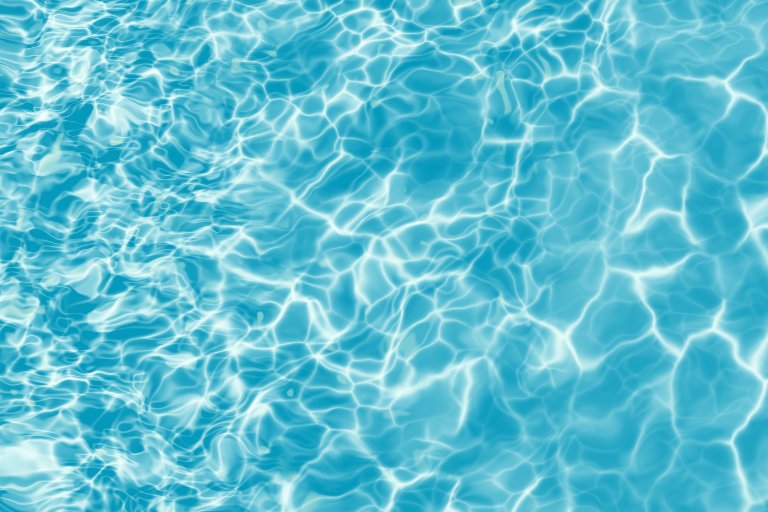
Write a WebGL 1 fragment shader that draws this texture.

```glsl
precision highp float;
// Sunlit pool water: bright caustic nets over turquoise, choppy at the left, calm at the right.

uniform vec2 u_resolution;

#define DEEP vec3(0.0, 0.59, 0.73)
#define LIGHT vec3(1.0, 1.03, 1.0)
#define CREAM vec3(0.84, 0.95, 0.87)
#define COARSE_SCALE 7.4
#define FINE_SCALE 17.0
#define COARSE_GAIN 0.6
#define FINE_GAIN 0.5
#define WARP 0.08
#define VEIL_GAIN 0.23
#define FILM_GAIN 0.36
#define RIPPLE_GAIN 0.3
#define BASE_LIGHT 0.03

float hash(vec2 p) {
  return fract(sin(dot(p, vec2(127.1, 311.7))) * 43758.5453);
}

vec2 hash2(vec2 p) {
  return vec2(hash(p), hash(p + 37.3));
}

float noise(vec2 p) {
  vec2 i = floor(p);
  vec2 f = fract(p);
  f = f * f * (3.0 - 2.0 * f);
  return mix(mix(hash(i), hash(i + vec2(1.0, 0.0)), f.x),
             mix(hash(i + vec2(0.0, 1.0)), hash(i + 1.0), f.x), f.y);
}

float fbm(vec2 p) {
  float sum = 0.0;
  float gain = 0.57;
  for (int i = 0; i < 3; i++) {
    sum += gain * noise(p);
    p = mat2(0.8, 0.6, -0.6, 0.8) * p * 2.1 + 11.7;
    gain *= 0.5;
  }
  return sum;
}

// Thin bright contours of a noise field.
float ridge(vec2 p) {
  return 1.0 - abs(2.0 * noise(p) - 1.0);
}

vec2 rotate(vec2 p, float angle) {
  float c = cos(angle);
  float s = sin(angle);
  return vec2(c * p.x + s * p.y, c * p.y - s * p.x);
}

vec2 swirl(vec2 p) {
  return vec2(noise(p), noise(p + 53.1)) - 0.5;
}

// Distances to the three nearest scattered cell centres.
vec3 nearestThree(vec2 p) {
  vec2 cell = floor(p);
  vec3 near = vec3(9.0);
  for (int y = -1; y <= 1; y++) {
    for (int x = -1; x <= 1; x++) {
      vec2 id = cell + vec2(float(x), float(y));
      float d = length(id + 0.05 + 0.9 * hash2(id) - p);
      if (d < near.x) near = vec3(d, near.xy);
      else if (d < near.y) near = vec3(near.x, d, near.y);
      else near.z = min(near.z, d);
    }
  }
  return near;
}

// Light gathered along cell borders, with glowing knots where they meet.
float causticNet(vec2 p, float sharpness) {
  vec3 near = nearestThree(p);
  float border = near.y - near.x;
  float line = exp(-sharpness * (sqrt(border * border + 0.0009) - 0.03));
  float knot = exp(-0.8 * sharpness * (near.z - near.x));
  return line + 0.4 * knot;
}

void main() {
  vec2 uv = gl_FragCoord.xy / u_resolution;
  vec2 p = gl_FragCoord.xy / u_resolution.y;

  // Perspective tightens the cells toward the top; swirls bend them.
  vec2 plane = vec2((p.x - 0.75) * (1.0 + 0.22 * p.y), p.y + 0.2 * p.y * p.y);
  vec2 water = plane + WARP * swirl(plane * 5.0 + 3.0);
  water += 0.5 * WARP * swirl(plane * 13.0 + 8.0);
  water += 0.17 * WARP * swirl(plane * 34.0 + 5.0);

  // Regions of rough and fine water.
  float drift = 0.3 * (noise(p * 3.0) - 0.5);
  float chop = 1.0 - smoothstep(0.14, 0.52, uv.x + drift);
  float fine = 1.0 - smoothstep(0.42, 0.9, uv.x + drift - 0.35 * (uv.y - 0.5));

  // Soft veils of scattered light.
  float veil = smoothstep(0.28, 0.72, fbm(rotate(water, 0.6) * vec2(9.0, 14.0) + 4.0));
  float light = BASE_LIGHT + VEIL_GAIN * veil + 0.1 * (1.0 - fine);

  // Long filaments leaning up to the right, then a finer net.
  vec2 along = rotate(water, 0.95) * vec2(0.68, 1.1);
  float coarse = causticNet(along * COARSE_SCALE + 2.6, 14.0);
  float coarseFade = mix(0.25, 1.0, smoothstep(0.25, 0.65, noise(water * 8.0 + 21.0)));
  light += COARSE_GAIN * coarse * coarseFade * (1.0 - 0.45 * chop);

  vec2 slant = rotate(water, 0.3) * vec2(0.85, 1.15);
  float net = causticNet(slant * FINE_SCALE + 7.0, 7.5);
  float netFade = mix(0.2, 1.0, smoothstep(0.25, 0.7, noise(water * 12.0 + 40.0)));
  light += FINE_GAIN * net * netFade * mix(0.2, 1.0, fine);

  // Loose wisps crossing the nets.
  float wisp = smoothstep(0.72, 1.0, ridge(rotate(water, 0.7) * vec2(15.0, 24.0) + 31.0));
  light += 0.2 * (wisp - 0.2) * mix(0.35, 1.0, fine);

  // Surface film and thin ripples on the rough side.
  vec2 surface = rotate(water, -0.15);
  float film = smoothstep(0.51, 0.61, fbm(surface * vec2(13.0, 25.0) + 15.0));
  float ripple = smoothstep(0.55, 1.0, ridge(surface * vec2(30.0, 72.0) + 60.0));
  light += chop * (FILM_GAIN * film + RIPPLE_GAIN * (ripple - 0.35) - 0.07);

  // Compress highlights, then tint a few warm glints.
  light = max(light, 0.02);
  light = min(light, 0.6) + 0.4 * (1.0 - exp(-max(light - 0.6, 0.0) / 0.4));
  vec3 color = mix(DEEP, LIGHT, light);
  float glint = smoothstep(0.86, 0.95, noise(water * vec2(24.0, 30.0) + 90.0));
  color = mix(color, CREAM, 0.5 * glint * fine);
  gl_FragColor = vec4(clamp(color, 0.0, 1.0), 1.0);
}
```
